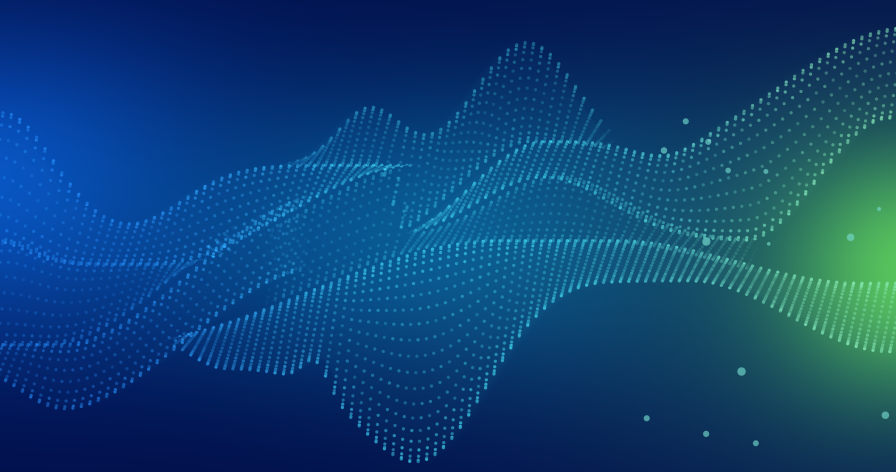
Write a Shadertoy shader that draws this background.

```glsl
// Waves of glowing dots over a navy field lit blue, teal and green.
// Each sheet lies between two curves made of ramps and bumps; a lattice of
// dots fills it, with rows bunched toward the edges like a folded surface.

#define SHEETS 7
#define COLUMN_STEP 0.0094
#define COLUMN_SLANT 0.016
#define DOT_RADIUS 0.0034
#define DOT_GAIN 0.85
#define SHEET_HAZE 0.05
#define PARTICLES 14
#define NAVY vec3(0.005, 0.055, 0.29)
#define BLUE vec3(0.03, 0.36, 0.84)
#define TEAL vec3(0.03, 0.43, 0.67)
#define GREEN vec3(0.36, 0.80, 0.36)

const float PI = 3.14159265;

float hash(vec2 p) {
    vec3 q = fract(p.xyx * 0.1031);
    q += dot(q, q.yzx + 33.33);
    return fract((q.x + q.y) * q.z);
}

float bump(float x, float centre, float width) {
    float d = (x - centre) / width;
    return exp(-d * d);
}

float glow(vec2 p, vec2 centre, vec2 size) {
    vec2 d = (p - centre) / size;
    return exp(-dot(d, d));
}

// Curves shared by neighbouring sheets; u spans the width from 0 to 1
float leftCrest(float u) { return 0.65 - 0.125 * bump(u, 0.135, 0.085) + 0.12 * bump(u, 0.0, 0.06); }
float leftBelly(float u) { return mix(0.44, 0.65, smoothstep(0.18, 0.47, u)) + 0.05 * bump(u, 0.0, 0.05); }
float leftFold(float u) { return 0.27 + 0.32 * smoothstep(0.06, 0.36, u); }
float rightCrest(float u) {
    return mix(0.50, 0.70, smoothstep(0.43, 0.60, u)) - 0.03 * bump(u, 0.73, 0.05)
         + 0.24 * smoothstep(0.73, 1.0, u);
}
float rightBelly(float u) { return 0.49 + 0.135 * bump(u, 0.615, 0.105) + 0.26 * smoothstep(0.84, 1.0, u); }
float lowerCrest(float u) {
    return mix(0.27, 0.49, smoothstep(0.12, 0.55, u)) - 0.09 * smoothstep(0.68, 0.95, u);
}
float lowerHem(float u) {
    return mix(0.22, 0.405, smoothstep(0.36, 0.68, u)) - 0.255 * bump(u, 0.485, 0.095)
         + 0.06 * bump(u, 0.36, 0.02) + 0.07 * (1.0 - smoothstep(0.17, 0.26, u))
         - 0.15 * smoothstep(0.78, 1.0, u);
}
float peak(float u) { return 0.65 + 0.26 * bump(u, 0.58, 0.082) + 0.12 * bump(u, 0.405, 0.05); }

// Lower and upper edge of a sheet
vec2 sheetEdges(int id, float u) {
    float join = smoothstep(0.43, 0.46, u);
    if (id == 0) return vec2(leftBelly(u), leftCrest(u));
    if (id == 1) return vec2(mix(leftCrest(u), rightCrest(u), join), peak(u));
    if (id == 2) return vec2(rightBelly(u), rightCrest(u));
    if (id == 3) return vec2(lowerHem(u), lowerCrest(u));
    if (id == 4) return vec2(leftFold(u), leftBelly(u));
    if (id == 5) return vec2(0.13 + 0.30 * smoothstep(0.07, 0.36, u) + 0.07 * bump(u, 0.0, 0.045), leftFold(u));
    return vec2(lowerCrest(u), mix(leftBelly(u), rightBelly(u), join));
}

// Start, end, row count and brightness of a sheet
vec4 sheetStyle(int id) {
    if (id == 0) return vec4(-0.1, 0.47, 10.0, 0.9);
    if (id == 1) return vec4(0.31, 0.69, 15.0, 0.6);
    if (id == 2) return vec4(0.45, 1.1, 12.0, 0.85);
    if (id == 3) return vec4(0.18, 1.1, 20.0, 0.9);
    if (id == 4) return vec4(-0.1, 0.27, 10.0, 0.6);
    if (id == 5) return vec4(-0.1, 0.35, 9.0, 0.8);
    return vec4(0.29, 0.85, 11.0, 0.5);
}

float disc(float d, float radius, float pixel) {
    return 1.0 - smoothstep(max(radius - 0.7 * pixel, 0.0), radius + 0.7 * pixel, d);
}

float across(float y, vec2 edges) {
    float span = edges.y - edges.x;
    return (y - edges.x) / (abs(span) < 0.004 ? 0.004 : span);
}

// Dots and faint haze of one sheet
float sheetLight(int id, vec2 uv, float aspect, float pixel) {
    vec4 style = sheetStyle(id);
    float fade = smoothstep(style.x, style.x + 0.03, uv.x) * (1.0 - smoothstep(style.y - 0.03, style.y, uv.x));
    if (fade <= 0.0) return 0.0;
    float t = across(uv.y, sheetEdges(id, uv.x));
    float haze = SHEET_HAZE * smoothstep(-0.03, 0.08, t) * (1.0 - smoothstep(0.92, 1.03, t));
    float column = floor((uv.x - COLUMN_SLANT * (clamp(t, 0.0, 1.0) - 0.5)) / COLUMN_STEP);
    float light = 0.0;
    for (int i = -1; i <= 1; i++) {
        float c = column + float(i);
        float u = (c + 0.5) * COLUMN_STEP;
        vec2 edges = sheetEdges(id, u);
        float s = clamp(across(uv.y, edges), 0.0, 1.0);
        float row = round(acos(1.0 - 2.0 * s) / PI * style.z);
        for (int j = -1; j <= 1; j++) {
            float k = clamp(row + float(j), 0.0, style.z);
            float h = 0.5 - 0.5 * cos(PI * k / style.z);
            vec2 dotAt = vec2(u + COLUMN_SLANT * (h - 0.5), mix(edges.x, edges.y, h));
            float rim = 0.5 + 0.5 * pow(abs(2.0 * h - 1.0), 3.0);
            float twinkle = 0.6 + 0.4 * hash(vec2(c + 40.0, k + 31.0 * float(id)));
            float d = length((uv - dotAt) * vec2(aspect, 1.0));
            light = max(light, disc(d, DOT_RADIUS, pixel) * rim * twinkle);
        }
    }
    return (light + haze) * fade * style.w;
}

void mainImage(out vec4 fragColor, in vec2 fragCoord) {
    vec2 uv = fragCoord / iResolution.xy;
    float aspect = iResolution.x / iResolution.y;
    float pixel = 1.0 / iResolution.y;

    // Background glows
    vec3 color = NAVY;
    color = mix(color, BLUE, 0.85 * glow(uv, vec2(-0.02, 0.62), vec2(0.27, 0.33)));
    color = mix(color, TEAL, 0.80 * glow(uv, vec2(0.52, 0.50), vec2(0.36, 0.31)));
    color = mix(color, vec3(0.10, 0.33, 0.38), 0.9 * glow(uv, vec2(1.0, 0.40), vec2(0.36, 0.45)));
    color = mix(color, GREEN, 0.95 * glow(uv, vec2(1.02, 0.43), vec2(0.14, 0.25)));

    // Dotted sheets
    float light = 0.0;
    for (int id = 0; id < SHEETS; id++) light += sheetLight(id, uv, aspect, pixel);
    vec3 dotColor = mix(vec3(0.14, 0.55, 0.98), vec3(0.25, 0.85, 0.95), smoothstep(0.1, 0.5, uv.x));
    dotColor = mix(dotColor, vec3(0.55, 0.95, 0.75), smoothstep(0.6, 0.95, uv.x));
    color = mix(color, dotColor, min(light * DOT_GAIN, 1.0));

    // Loose particles on the right
    for (int i = 0; i < PARTICLES; i++) {
        float n = float(i);
        vec2 at = vec2(mix(0.72, 1.0, hash(vec2(n, 3.7))), mix(0.06, 0.82, hash(vec2(n, 9.2))));
        float radius = mix(0.003, 0.010, hash(vec2(n, 5.1)));
        float d = length((uv - at) * vec2(aspect, 1.0));
        color = mix(color, vec3(0.45, 0.85, 0.80), 0.65 * disc(d, radius, pixel));
    }
    fragColor = vec4(color, 1.0);
}
```
